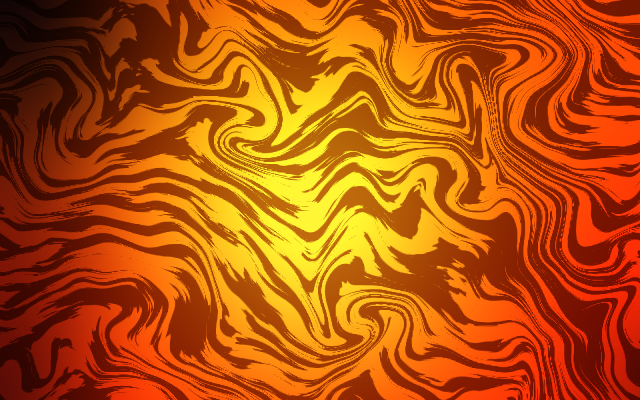
Write a Shadertoy shader that draws this background.

```glsl
// Molten marble: wavy two-tone streaks and curls lit by a golden central glow.

vec2 hashGradient(vec2 cell) {
    vec3 h = fract(cell.xyx * vec3(0.1031, 0.1030, 0.0973));
    h += dot(h, h.yzx + 33.33);
    float angle = 6.2832 * fract((h.x + h.y) * h.z);
    return vec2(cos(angle), sin(angle));
}

float gradientNoise(vec2 p) {
    vec2 i = floor(p), f = p - i;
    vec2 u = f * f * f * (f * (f * 6.0 - 15.0) + 10.0);
    vec2 e = vec2(0.0, 1.0);
    float low = mix(dot(hashGradient(i), f),
                    dot(hashGradient(i + e.yx), f - e.yx), u.x);
    float high = mix(dot(hashGradient(i + e.xy), f - e.xy),
                     dot(hashGradient(i + e.yy), f - e.yy), u.x);
    return mix(low, high, u.y);
}

vec2 noisePair(vec2 p) {
    return vec2(gradientNoise(p + 3.7), gradientNoise(p + 41.2));
}

float fbm(vec2 p) {
    float sum = 0.0, weight = 1.0;
    for (int i = 0; i < 4; i++) {
        sum += weight * gradientNoise(p);
        p = p * vec2(1.8, 2.03) + vec2(17.3, 9.1);
        weight *= 0.55;
    }
    return sum;
}

// Curls: centre, radius, twist angle.
const vec4 CURLS[10] = vec4[10](
    vec4(0.63, 0.69, 0.09, 2.6), vec4(0.53, 0.81, 0.09, -2.0),
    vec4(1.14, 0.55, 0.09, 2.0), vec4(0.90, 0.20, 0.10, -2.6),
    vec4(0.37, 0.19, 0.14, 1.8), vec4(1.12, 0.73, 0.09, -1.5),
    vec4(1.30, 0.77, 0.14, 1.6), vec4(1.54, 0.33, 0.13, -2.0),
    vec4(0.12, 0.70, 0.17, 2.0), vec4(1.25, 0.20, 0.12, -1.5));

// Areas with sparser streaks: centre, radius.
const vec3 SHADOWS[5] = vec3[5](
    vec3(0.88, 0.68, 0.07), vec3(1.18, 0.86, 0.08), vec3(1.27, 0.33, 0.07),
    vec3(0.48, 0.20, 0.06), vec3(0.38, 0.89, 0.08));

vec2 flowSpace(vec2 p) {
    // Turbulence at two scales, calmer in the middle
    vec2 c = (p - vec2(0.78, 0.45)) / vec2(0.5, 0.32);
    float calm = exp(-dot(c, c));
    vec2 q = p + noisePair(p * 4.0) * mix(0.11, 0.02, calm)
               + noisePair(p * 9.0) * mix(0.035, 0.012, calm);

    for (int i = 0; i < 10; i++) {
        vec2 d = q - CURLS[i].xy;
        float a = CURLS[i].w * exp(-dot(d, d) / (CURLS[i].z * CURLS[i].z));
        q = CURLS[i].xy + mat2(cos(a), sin(a), -sin(a), cos(a)) * d;
    }

    // Streams fall from the left, crest past the middle, then fall at the right
    float steepness = mix(0.36, 0.24, smoothstep(0.0, 0.6, p.y));
    float stream = -steepness * smoothstep(0.32, 0.80, q.x);
    stream += 0.09 * exp(-pow((q.x - 0.90) / 0.085, 2.0));
    stream -= 0.16 * smoothstep(0.95, 1.10, q.x) * smoothstep(0.50, 0.90, q.y);
    stream -= 0.50 * smoothstep(1.20, 1.60, q.x);
    stream += 0.008 * sin(q.x * 26.0 + q.y * 9.0);
    return vec2(q.x, q.y - stream);
}

void mainImage(out vec4 fragColor, in vec2 fragCoord) {
    // Height spans 0..1, width 0..1.6
    vec2 p = fragCoord / iResolution.xy * vec2(1.6, 1.0);

    // Streak pattern, stretched along the flow
    vec2 q = flowSpace(p);
    float field = fbm(q * vec2(6.0, 30.0) + vec2(0.0, 0.5 * gradientNoise(q * 9.0)));
    field += 0.03;
    for (int i = 0; i < 5; i++) {
        vec2 d = (p - SHADOWS[i].xy) / SHADOWS[i].z;
        field -= 0.40 * exp(-dot(d, d));
    }
    float edge = clamp(fwidth(field) * 0.75, 0.005, 0.4);
    float streak = smoothstep(-edge, edge, field);

    // Golden glow over red embers, fading at the left and the lower corners
    vec2 g = (p - vec2(0.78, 0.47)) / vec2(p.x < 0.78 ? 0.42 : 0.46, 0.47);
    float glow = exp(-dot(g, g));
    float red = mix(0.12, 1.0, smoothstep(0.0, 0.65, length(p - vec2(0.0, 1.05))));
    red *= mix(0.50, 1.0, smoothstep(0.0, 0.40, p.x));
    red *= 1.0 - 0.35 * smoothstep(0.5, 0.9, abs(p.x - 0.8))
                      * (1.0 - smoothstep(0.0, 0.35, p.y));
    float green = red * (0.12 + 0.15 * smoothstep(0.2, 0.9, p.y) + 0.86 * glow);
    green = min(green, 0.97);
    vec3 ember = vec3(red, green, 0.02 + 0.19 * glow * glow);

    vec3 shade = ember * mix(vec3(0.45, 0.32, 0.12), vec3(0.76, 0.43, 0.25), glow);
    fragColor = vec4(mix(shade, ember, streak), 1.0);
}
```
